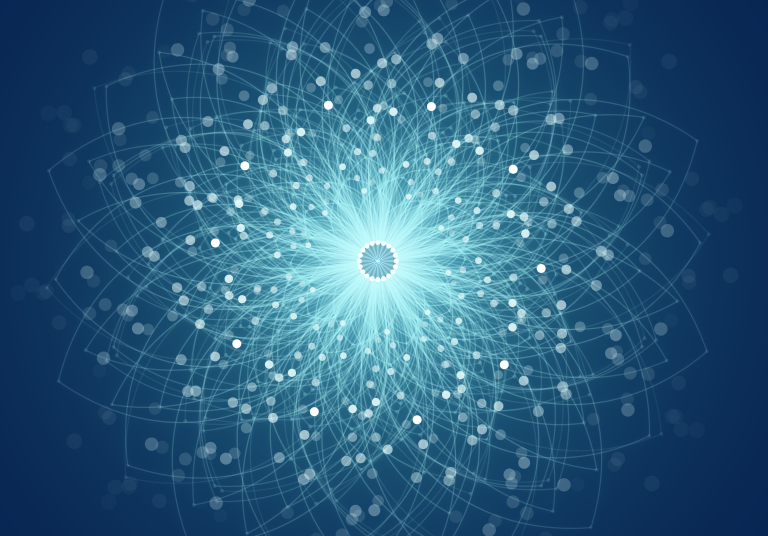
A Shadertoy shader for this background:

```glsl
// A luminous flower of fine curved threads with scattered dots on a deep blue field.
// Threads are mirrored polar arcs, repeated tenfold, that meet at petal tips;
// dots sit on hashed rings, shrinking and brightening toward the small hub.

const float TAU = 6.2831853;

float hash(float n) {
    n = fract(n * 0.1031);
    n *= n + 33.33;
    n *= n + n;
    return fract(n);
}

// Signed angle to the nearest of count evenly spaced spokes
float spoke(float angle, float count) {
    return (fract(angle * count / TAU + 0.5) - 0.5) * TAU / count;
}

float coverage(float dist, float size, float px) {
    return clamp((size - dist) / px + 0.5, 0.0, 1.0);
}

// Ten dots on one ring, stepped clockwise so that one gap is narrower
float dotRing(vec2 polar, float ringRadius, float turn, float px) {
    float pitch = 0.6414;
    float angle = mod(2.52 + turn - polar.y + pitch * 0.5, TAU) - pitch * 0.5;
    angle -= clamp(round(angle / pitch), 0.0, 9.0) * pitch;
    float dist = length(vec2(polar.x - ringRadius, ringRadius * angle));
    return coverage(dist, 0.003 + 0.0175 * ringRadius, px);
}

// Light from all threads and the small beads at their tips
float threads(vec2 polar, float px) {
    float light = 0.0;
    for (float i = 0.0; i < 30.0; i++) {
        float reach = mix(0.16, 0.64, pow((i + hash(i + 3.1)) / 30.0, 1.1));
        float start = hash(i * 7.3 + 11.7) * TAU;
        float bend = mix(0.35, 1.05, hash(i * 3.7 + 29.3));
        float strength = mix(0.35, 1.1, hash(i * 5.9 + 47.1));
        float x = polar.x / reach;
        float inside = coverage(polar.x, reach, px);
        float slope = sqrt(1.0 + 4.0 * bend * bend * x * x * x * x);
        for (float side = -1.0; side < 2.0; side += 2.0) {
            float angle = polar.y - start - side * bend * (1.0 - x * x);
            float dist = polar.x * abs(spoke(angle, 10.0)) / slope;
            float line = coverage(dist, 0.0011, px) + 0.1 * exp(-dist * 180.0);
            light += inside * strength * line;
        }
        float tip = length(vec2(polar.x - reach, reach * spoke(polar.y - start, 10.0)));
        light += coverage(tip, 0.0035, px) * 0.7;
    }
    return light * 0.85 * exp(-polar.x * 2.9);
}

void mainImage(out vec4 fragColor, in vec2 fragCoord) {
    float px = 1.0 / iResolution.y;
    vec2 p = (fragCoord - vec2(0.492, 0.513) * iResolution.xy) * px;
    vec2 polar = vec2(length(p), atan(p.y, p.x));
    float r = polar.x;

    // Navy field, teal halo and central glow
    vec3 color = mix(vec3(0.025, 0.13, 0.31), vec3(0.13, 0.41, 0.52), exp(-r * r / 0.29));
    color += vec3(0.15, 0.25, 0.23) * exp(-r * r / 0.035);

    // Threads
    color = mix(color, vec3(0.68, 0.97, 0.98), 1.0 - exp(-threads(polar, px)));
    color = mix(color, vec3(0.9, 1.0, 1.0), 0.5 * exp(-r * r / 0.006));

    // Scattered dots, paler and larger with distance
    vec3 dotColor = vec3(0.9, 0.98, 0.98);
    for (float i = 0.0; i < 40.0; i++) {
        float ringRadius = 0.12 + 0.56 * (i + hash(i + 61.3)) / 40.0;
        float fade = mix(0.85, 0.06, smoothstep(0.24, 0.6, ringRadius));
        fade *= mix(0.3, 1.0, hash(i * 2.3 + 83.9));
        float turn = (hash(i * 9.1 + 5.3) - 0.5) * 0.64;
        color = mix(color, dotColor, fade * dotRing(polar, ringRadius, turn, px));
    }

    // Principal rings of dots
    color = mix(color, vec3(1.0), dotRing(polar, 0.305, 0.0, px));
    for (float i = 0.0; i < 2.0; i++) {
        color = mix(color, dotColor, 0.65 * dotRing(polar, 0.352, -0.19 * i, px));
        color = mix(color, dotColor, 0.9 * dotRing(polar, 0.28 - 0.017 * i, 0.23 + 0.155 * i, px));
        color = mix(color, dotColor, 0.22 * dotRing(polar, 0.543, 0.15 - 0.34 * i, px));
    }
    color = mix(color, dotColor, 0.33 * dotRing(polar, 0.465, 0.385, px));

    // Hub: pale streaked disc ringed by beads
    float streaks = 0.5 + 0.5 * cos(polar.y * 20.0);
    vec3 hub = vec3(0.43, 0.68, 0.74) + 0.14 * streaks + 0.22 * exp(-r * 120.0);
    color = mix(color, hub, coverage(r, 0.034, px));
    float bead = length(vec2(r - 0.0345, 0.0345 * spoke(polar.y, 20.0)));
    color = mix(color, vec3(0.97, 1.0, 1.0), coverage(bead, 0.0047, px));

    fragColor = vec4(clamp(color, 0.0, 1.0), 1.0);
}
```
